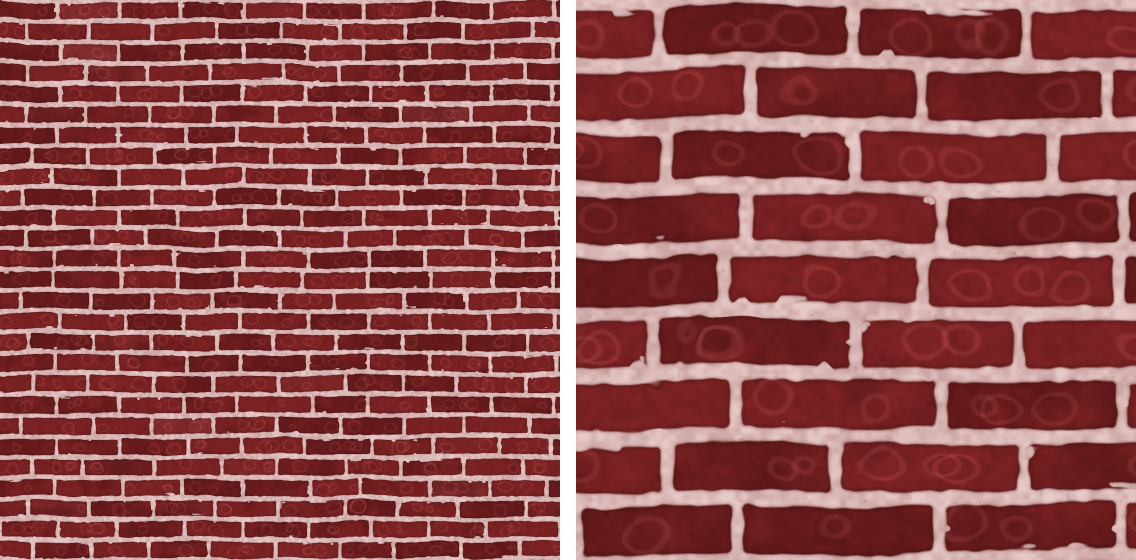
Left, the full canvas; right, a detail of the centre.
Give the GLSL for this texture, as a WebGL 1 fragment shader.

```glsl
precision highp float;
// Weathered dark red brick wall with pale pink mortar, 9 bricks by 27 courses, tiling.
uniform vec2 u_resolution;

float hash(vec2 p) {
  vec3 q = fract(vec3(p.xyx) * 0.1031);
  q += dot(q, q.yzx + 33.33);
  return fract((q.x + q.y) * q.z);
}

// Value noise that wraps after a whole number of cells.
float noise(vec2 uv, vec2 cells) {
  vec2 p = uv * cells, i = floor(p), f = fract(p);
  f = f * f * (3.0 - 2.0 * f);
  vec2 a = mod(i, cells), b = mod(i + 1.0, cells);
  return mix(mix(hash(a), hash(vec2(b.x, a.y)), f.x),
             mix(hash(vec2(a.x, b.y)), hash(b), f.x), f.y);
}

// Horizontal position of an upright joint, shifted unevenly along its course.
float joint(float i, float row) {
  float h = hash(vec2(mod(i, 9.0), row + 40.0)) * 2.0 - 1.0;
  return i + 0.035 * h + 0.09 * h * h * h;
}

float roundBox(vec2 p, vec2 halfSize, float radius) {
  vec2 d = abs(p) - halfSize + radius;
  return length(max(d, 0.0)) + min(max(d.x, d.y), 0.0) - radius;
}

void main() {
  vec2 uv = gl_FragCoord.xy / u_resolution;
  float pixel = 27.0 / u_resolution.y;

  // Courses waver slightly; one pair keeps the same stagger so the odd count wraps.
  float y = uv.y * 27.0 + 0.16 * (noise(uv, vec2(14.0, 9.0)) - 0.5);
  float row = mod(26.0 - floor(y), 27.0);
  float stagger = mod(row + step(12.5, row), 2.0);
  float x = uv.x * 9.0 - 0.91 + 0.46 * stagger;

  // Find the brick between its two joints.
  float i = floor(x);
  i += step(joint(i + 1.0, row), x) - step(x, joint(i, row));
  float left = joint(i, row), right = joint(i + 1.0, row);
  vec2 id = vec2(mod(i, 9.0), row);
  float tone = hash(id + 71.0), age = hash(id + 133.0);
  vec2 q = vec2((x - 0.5 * (left + right)) * 3.0, fract(y) - 0.5);
  q.y += (hash(id + 17.0) - 0.5) * 0.045 * q.x;

  // Brick outline with rough edges and a few chips.
  float rough = noise(uv, vec2(140.0, 150.0)) - 0.5;
  float bumps = noise(uv, vec2(60.0, 90.0)) - 0.5;
  float chip = smoothstep(0.76, 0.95, noise(uv, vec2(81.0, 108.0)));
  vec2 halfSize = vec2(1.5 * (right - left) - 0.095, 0.39 - 0.025 * age);
  float d = roundBox(q, halfSize, 0.08);
  d += 0.045 * rough + 0.05 * bumps + 0.09 * chip * step(0.35, age);
  float brickMask = 1.0 - smoothstep(-0.55, 0.55, d / max(pixel, 0.04));

  // Fired clay: tone per brick, upright bands and cloudy stains.
  float grain = noise(uv, vec2(256.0)) - 0.5;
  float cloud = noise(uv, vec2(36.0, 60.0));
  float band = noise(uv + vec2(0.0, hash(id)), vec2(72.0, 5.0)) - 0.5;
  vec3 brick = mix(vec3(0.39, 0.10, 0.105), vec3(0.475, 0.13, 0.135),
                   smoothstep(0.05, 0.65, tone + 0.5 * (cloud - 0.5) + 0.25 * band));
  float faded = smoothstep(0.88, 1.0, age) * (0.4 + 0.6 * cloud);
  brick = mix(brick, vec3(0.58, 0.25, 0.25), 0.5 * faded);

  // Faint pale rings on the face of most bricks.
  for (int k = 0; k < 3; k++) {
    vec2 seed = id + float(k) * 29.0;
    vec2 centre = vec2(hash(seed + 5.0) * 2.2 - 1.1, hash(seed + 9.0) * 0.2 - 0.1);
    float radius = 0.15 + 0.14 * hash(seed + 3.0);
    float ring = abs(length((q - centre) * vec2(0.85, 1.0)) - radius + 0.18 * bumps);
    ring = 1.0 - smoothstep(0.015, 0.065, ring);
    brick += vec3(0.065, 0.045, 0.045) * ring * step(0.4, hash(seed + 51.0));
  }
  brick *= 1.0 + 0.10 * grain + 0.08 * rough;
  brick *= 1.0 - 0.13 * smoothstep(-0.10, 0.0, d);

  // Sandy mortar, shaded where it meets the bricks.
  float sand = 0.5 + 0.9 * grain + 0.5 * rough + 0.5 * (cloud - 0.5);
  vec3 mortar = mix(vec3(0.80, 0.65, 0.64), vec3(0.90, 0.79, 0.78), clamp(sand, 0.0, 1.0));
  float pit = smoothstep(0.86, 1.0, noise(uv, vec2(190.0)));
  float shade = 0.38 * (1.0 - smoothstep(0.0, 0.06, d)) + 0.25 * pit;
  mortar = mix(mortar, vec3(0.62, 0.42, 0.41), shade);

  gl_FragColor = vec4(mix(mortar, brick, brickMask), 1.0);
}
```
